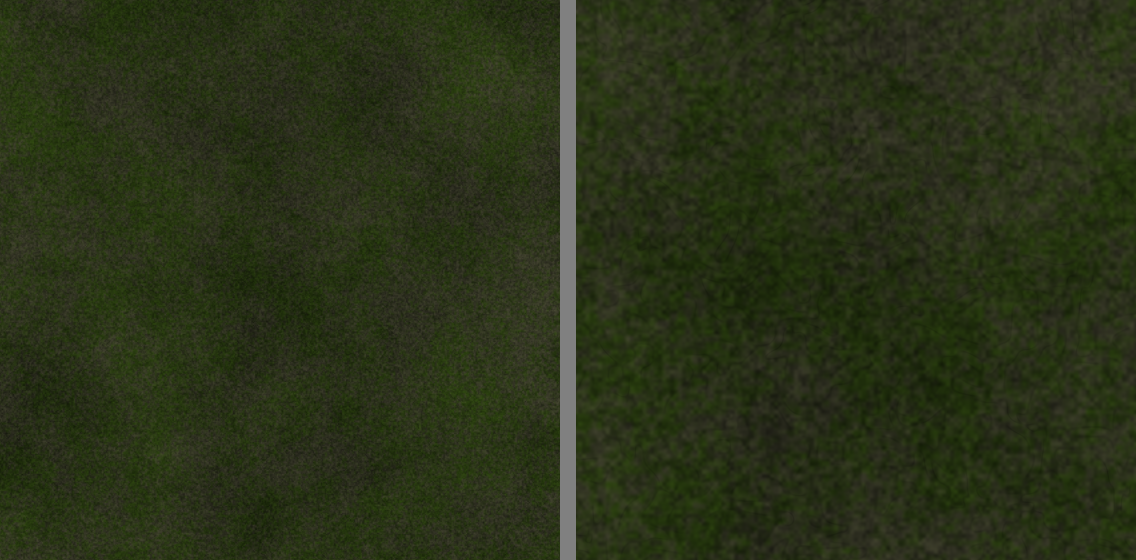
Left, the full canvas; right, a detail of the centre.
Write a three.js fragment shader that draws this texture.

```glsl
// Dark mossy ground: soft light and shade, green and earthy patches, fine fibrous grain.
varying vec2 vUv;

const vec3 MOSS = vec3(0.136, 0.204, 0.048);
const vec3 EARTH = vec3(0.194, 0.196, 0.138);

float hash(vec2 p) {
  vec3 q = fract(vec3(p.xyx) * 0.1031);
  q += dot(q, q.yzx + 33.33);
  return fract((q.x + q.y) * q.z);
}

float valueNoise(vec2 p) {
  vec2 cell = floor(p);
  vec2 f = fract(p);
  f = f * f * (3.0 - 2.0 * f);
  float low = mix(hash(cell), hash(cell + vec2(1.0, 0.0)), f.x);
  float high = mix(hash(cell + vec2(0.0, 1.0)), hash(cell + 1.0), f.x);
  return mix(low, high, f.y);
}

// Layered noise; gain sets how rough the result is. Each layer is turned to hide the grid.
float fbm(vec2 p, float gain) {
  float sum = 0.0;
  float total = 0.0;
  float weight = 1.0;
  for (int i = 0; i < 6; i++) {
    sum += weight * valueNoise(p);
    total += weight;
    weight *= gain;
    p = mat2(1.6, 1.2, -1.2, 1.6) * p + 17.3;
  }
  return sum / total;
}

// Thin dark threads along the middle level of a noise field.
float threads(vec2 p, float width) {
  return 1.0 - smoothstep(0.0, width, abs(valueNoise(p) - 0.5));
}

void main() {
  // Broad light and shade
  float shade = fbm(vUv * 5.0 + 3.7, 0.6) - 0.5;

  // Moss against bare earth, broken up down to small tufts
  float patches = fbm(vUv * 11.0 + 41.0, 0.92);
  float tufts = valueNoise(vUv * 230.0 + 9.0) - 0.5;
  float mossiness = smoothstep(0.2, 0.8, patches + 0.36 * tufts);

  // Fine grain and bent fibres
  vec2 bend = vec2(valueNoise(vUv * 45.0), valueNoise(vUv * 45.0 + 70.0)) * 0.02;
  float grain = valueNoise(vUv * 256.0 + 5.0) - 0.5;
  float speckle = valueNoise(vUv * 420.0 + 23.0) - 0.5;
  float fibres = threads((vUv + bend) * 120.0, 0.16);

  float light = 1.01 + 0.68 * shade + 0.32 * grain + 0.29 * speckle - 0.1 * fibres;
  gl_FragColor = vec4(mix(EARTH, MOSS, mossiness) * light, 1.0);
}
```
